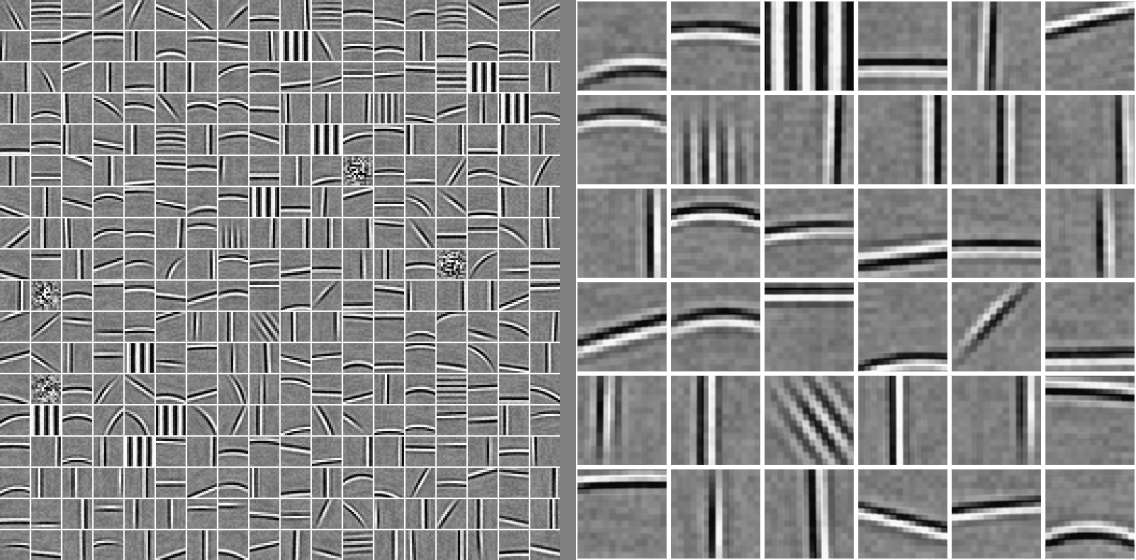
Left, the full canvas; right, a detail of the centre.
Give the GLSL for this pattern, as a Shadertoy shader.

```glsl
// An 18 by 18 sheet of small grey edge-filter patches, parted by thin white lines.

const float CELLS = 18.0;
const float BLOCKS = 14.0;   // coarse samples across one patch
const float GAP = 0.047;     // white line width, in cells

float hash(vec2 p) {
    return fract(sin(dot(p, vec2(127.1, 311.7))) * 43758.5453);
}

float valueNoise(vec2 p) {
    vec2 i = floor(p), f = fract(p);
    return mix(mix(hash(i), hash(i + vec2(1, 0)), f.x),
               mix(hash(i + vec2(0, 1)), hash(i + 1.0), f.x), f.y);
}

// Random value in 0..1 for one property of a patch
float trait(vec2 id, float k) {
    return hash(id + k * vec2(19.7, 7.3));
}

// Snaps a 0..1 position to block centres, with soft steps between them
vec2 blocky(vec2 p) {
    vec2 t = p * BLOCKS - 0.5;
    return (floor(t) + smoothstep(0.2, 0.8, fract(t)) + 0.5) / BLOCKS;
}

float patchTone(vec2 p, vec2 id) {
    vec2 grid = p * BLOCKS - 0.5 + id * 31.0;
    float grain = valueNoise(grid) - 0.5;
    float kind = trait(id, 1.0);
    float family = trait(id, 2.0);
    float lean = trait(id, 3.0) * 2.0 - 1.0;

    // Line direction: mostly level, often upright, at times oblique
    float angle = 0.4 * lean * lean * lean;
    float bend = 0.5 * pow(trait(id, 4.0) * 2.0 - 1.0, 3.0);
    float fade = 5.0 * pow(trait(id, 5.0), 5.0);
    float reach = 0.43;
    if (family > 0.88) {
        angle = sign(lean) * (0.45 + 0.7 * abs(lean));
        fade = 1.0 + 4.0 * trait(id, 5.0);
        reach = 0.22;
    } else if (family > 0.57) {
        angle = 1.5708 + 0.06 * lean * lean * lean;
        bend = 0.0;
    }

    // Wave across the line, inside a bell-shaped envelope
    float wavelength = mix(0.19, 0.26, trait(id, 6.0));
    float tightness = mix(45.0, 85.0, trait(id, 7.0));
    float gain = 0.56;
    if (kind < 0.012) {          // bold upright bars
        angle = 1.5708;
        wavelength = 0.32;
        tightness = bend = fade = 0.0;
    } else if (kind < 0.04) {    // several parallel lines
        tightness = 7.0;
        reach = 0.15;
        gain = 0.42;
    }

    vec2 q = p - 0.5;
    float along = dot(q, vec2(cos(angle), sin(angle)));
    float across = dot(q, vec2(-sin(angle), cos(angle)));
    float d = across + bend * along * along - reach * (trait(id, 8.0) * 2.0 - 1.0);
    float shift = along - 0.6 * (trait(id, 9.0) - 0.5);
    float flip = trait(id, 10.0) < 0.5 ? -1.0 : 1.0;
    float phase = 0.9 * (trait(id, 11.0) - 0.5);
    float wave = flip * sin(6.2832 * d / wavelength + phase)
               * exp(-tightness * d * d - fade * shift * shift);

    // Faint streaks that follow the line, and fine grain
    float streak = valueNoise(vec2(along * 3.0, across * BLOCKS) + id * 17.0) - 0.5;
    float tone = 0.495 + gain * wave + 0.11 * streak + 0.1 * grain;

    // A few patches hold only strong speckle
    float speckle = 0.5 + 1.5 * grain * exp(-4.0 * dot(q, q));
    return clamp(kind > 0.987 ? speckle : tone, 0.04, 0.97);
}

void mainImage(out vec4 fragColor, in vec2 fragCoord) {
    // Half a gap lies outside the canvas on each side
    vec2 g = fragCoord / iResolution.xy * (CELLS - GAP) + 0.5 * GAP;
    vec2 id = floor(g);
    vec2 local = fract(g);
    vec2 inner = clamp((local - 0.5 * GAP) / (1.0 - GAP), 0.0, 1.0);
    float tone = patchTone(blocky(inner), id);

    // White lines between the patches
    vec2 edge = 0.5 - abs(local - 0.5);
    vec2 cover = clamp((0.5 * GAP - edge) * iResolution.xy / CELLS + 0.5, 0.0, 1.0);
    tone = mix(tone, 1.0, max(cover.x, cover.y));
    fragColor = vec4(vec3(tone), 1.0);
}
```
